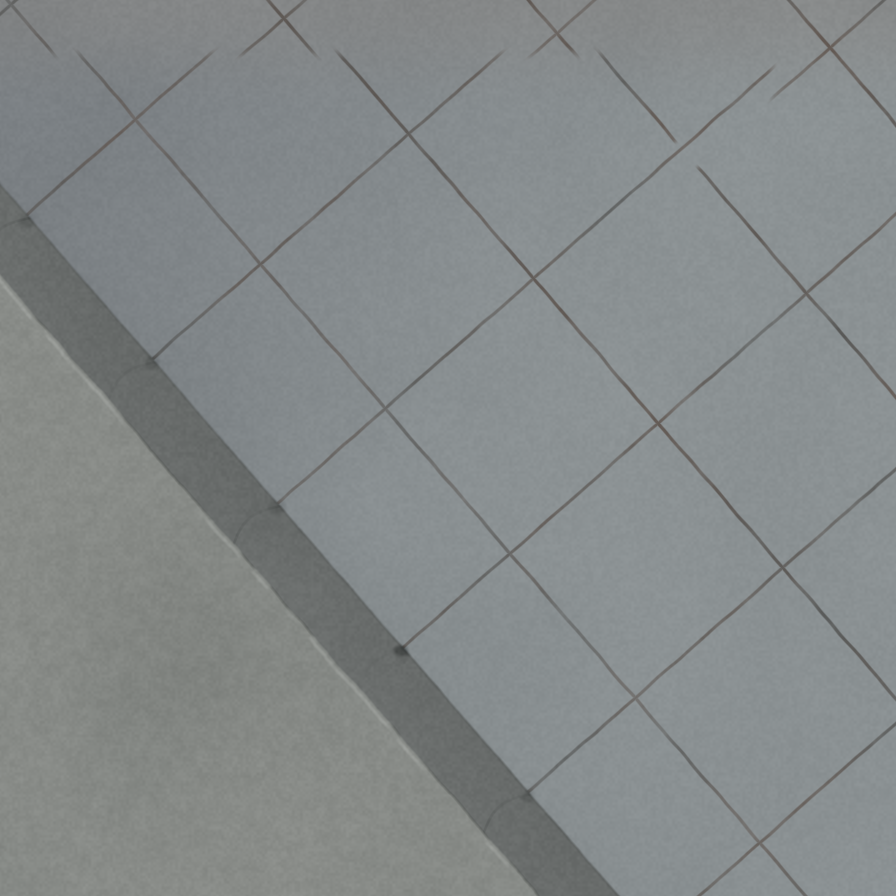
A Shadertoy shader for this texture:

```glsl
const vec2 LATTICE_ORIGIN = vec2(0.430, 0.456);
const vec2 STEP_DOWN = vec2(0.1393, 0.1615);
const vec2 STEP_UP = vec2(0.1654, -0.1452);
const float GUTTER_WIDTH = 0.067;
const float JOINT_SPACING = 0.213;

float hash(vec2 p) {
    vec3 q = fract(vec3(p.xyx) * 0.1031);
    q += dot(q, q.yzx + 33.33);
    return fract((q.x + q.y) * q.z);
}

float noise(vec2 p) {
    vec2 i = floor(p), f = fract(p);
    f = f * f * (3.0 - 2.0 * f);
    return mix(mix(hash(i), hash(i + vec2(1, 0)), f.x),
               mix(hash(i + vec2(0, 1)), hash(i + vec2(1, 1)), f.x), f.y);
}

float fbm(vec2 p) {
    float sum = 0.0, gain = 0.5;
    for (int i = 0; i < 4; i++) {
        sum += gain * noise(p);
        p = p * 2.03 + 17.1;
        gain *= 0.5;
    }
    return sum;
}

float stroke(float d, float halfWidth, float aa) {
    return 1.0 - smoothstep(halfWidth - aa, halfWidth + aa, abs(d));
}

// Signed distance to the nearest integer
float nearest(float x) {
    return x - floor(x + 0.5);
}

// Joints of the skewed tile lattice: x rises right, y falls right
vec2 groutLines(vec2 p, float aa) {
    vec2 cell = inverse(mat2(STEP_DOWN, STEP_UP)) * (p - LATTICE_ORIGIN);
    vec2 wobble = 0.0014 * vec2(noise(p * 45.0), noise(p * 45.0 + 9.0)) - 0.0007;
    float rising = stroke(nearest(cell.x) * 0.213 + wobble.x, 0.0017, aa);
    float falling = stroke(nearest(cell.y) * 0.220 + wobble.y, 0.0018, aa);
    float faintRow = stroke(cell.y, 0.3, 0.1);
    return vec2(rising * 0.85, falling * mix(1.0, 0.72, faintRow));
}

vec3 tileColor(vec2 p, float gutterDist) {
    float light = smoothstep(0.05, 0.75, p.x * 0.75 + p.y * 0.5);
    vec3 col = mix(vec3(0.485, 0.505, 0.52), vec3(0.545, 0.57, 0.578), light);
    float top = 1.0 - smoothstep(0.0, 0.13, p.y);
    col = mix(col, vec3(0.525, 0.528, 0.525), 0.7 * top);
    col -= 0.018 * exp(-max(gutterDist, 0.0) * 12.0);
    return col + 0.03 * (fbm(p * 7.0) - 0.47);
}

vec3 concreteColor(vec2 p) {
    vec3 col = mix(vec3(0.515, 0.53, 0.515), vec3(0.55, 0.56, 0.545), fbm(p * 6.0 + 4.0));
    col += 0.035 * (fbm(p * 75.0) - 0.47);
    float shade = exp(-dot(p - vec2(0.2, 0.72), p - vec2(0.2, 0.72)) * 60.0);
    return col - 0.025 * shade;
}

vec3 gutterColor(vec2 p, float along, float depth, float aa) {
    vec3 col = vec3(0.405, 0.418, 0.413) + 0.03 * (fbm(p * 9.0) - 0.47);
    float bend = 0.012 * sin(depth * 45.0);
    float joint = nearest((along - 0.05 + bend) / JOINT_SPACING) * JOINT_SPACING;
    col -= 0.045 * stroke(joint, 0.0016, aa) * noise(p * 25.0 + 2.0);
    return col + 0.012 * smoothstep(0.0, GUTTER_WIDTH, depth);
}

void mainImage(out vec4 fragColor, in vec2 fragCoord) {
    vec2 p = fragCoord / iResolution.y;
    p.y = 1.0 - p.y;
    float aa = 1.0 / iResolution.y;

    // Gutter coordinates: across is positive on the tiled side
    vec2 q = p - vec2(0.0, 0.2057);
    float across = dot(q, vec2(0.755, -0.656));
    float along = dot(q, vec2(0.656, 0.755));
    float rough = 0.004 * (fbm(vec2(along * 35.0, 3.0)) - 0.47);
    float lowerEdge = across + GUTTER_WIDTH + rough;
    float onTiles = smoothstep(-aa, aa * 2.0, across + rough * 0.5);

    // Displaced joints along the top and in the right corner
    float topBand = 1.0 - smoothstep(0.050, 0.070, p.y);
    float corner = smoothstep(0.855, 0.870, p.x) * (1.0 - smoothstep(0.14, 0.16, p.y));
    vec2 lines = mix(groutLines(p, aa), groutLines(p - vec2(0.0, 0.033), aa),
                     max(topBand, corner));
    lines.y *= smoothstep(0.014, 0.024, distance(p, vec2(0.766, 0.173)));
    float grout = max(lines.x, lines.y) * (0.65 + 0.45 * noise(p * 38.0));

    // Tiles and grout
    vec3 tiles = tileColor(p, across);
    vec3 groutTint = mix(vec3(0.31, 0.315, 0.31), vec3(0.37, 0.32, 0.29), noise(p * 13.0));
    tiles = mix(tiles, groutTint, clamp(grout, 0.0, 1.0) * 0.85);

    // Gutter between concrete and tiles
    vec3 col = concreteColor(p);
    float chips = smoothstep(0.35, 0.65, noise(vec2(along * 40.0, 7.0)));
    col += 0.06 * stroke(lowerEdge + 0.004, 0.0018, aa * 1.5) * chips;
    col = mix(col, gutterColor(p, along, -across, aa), smoothstep(-aa, aa * 2.0, lowerEdge));
    col -= 0.08 * stroke(lowerEdge, 0.0014, aa) * (1.0 - chips);
    col = mix(col, tiles, onTiles);
    col -= 0.035 * stroke(across, 0.0016, aa * 1.5);

    // Dirt where joints meet the gutter, heaviest at the fourth
    float joint = nearest((along - 0.05) / JOINT_SPACING) * JOINT_SPACING;
    float heavy = stroke(along - 0.68, 0.08, 0.02);
    float spot = length(vec2(joint, across + 0.003)) + 0.006 * (noise(p * 120.0) - 0.5);
    col -= mix(0.05, 0.13, heavy) * (1.0 - smoothstep(0.003, 0.012, spot));

    // Fine surface grain
    float grain = noise(p * 330.0) + 0.6 * noise(p * 170.0 + 5.0) - 0.8;
    col += grain * mix(0.028, 0.022, onTiles);
    fragColor = vec4(col, 1.0);
}
```
